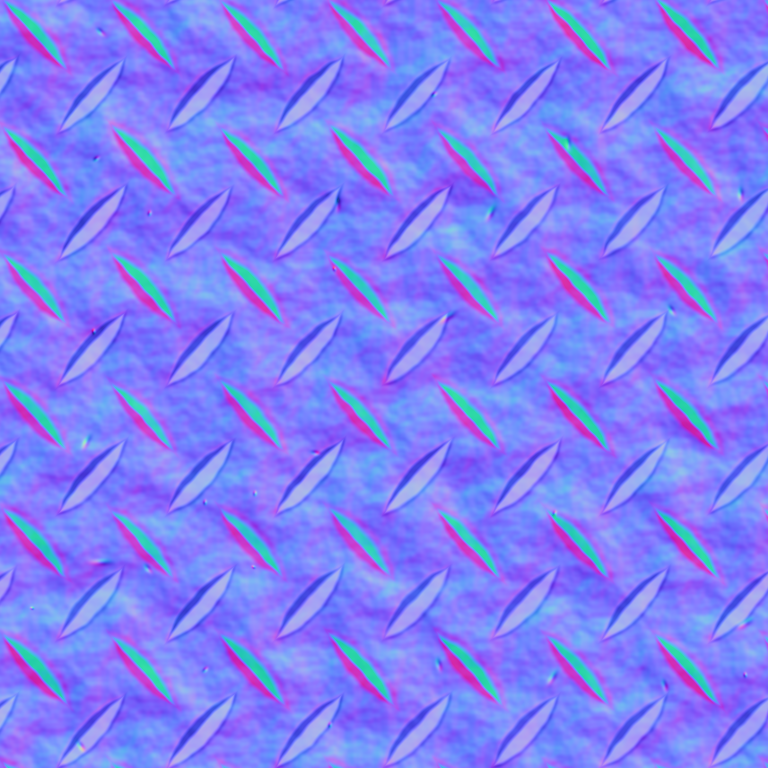
This texture map is drawn by a Shadertoy shader. Its source:

```glsl
// Tangent-space normal map of worn diamond tread plate: two interleaved grids
// of slanted lens-shaped bars over a lumpy metal sheet with a few small chips.
// Each part adds a red/green tilt; blue is rebuilt from the unit length.

vec2 hash2(vec2 p) {
    vec2 q = vec2(dot(p, vec2(127.1, 311.7)), dot(p, vec2(269.5, 183.3)));
    return fract(sin(q) * 43758.545);
}

float gradientDot(vec2 cell, vec2 corner, vec2 f) {
    float angle = 6.2832 * hash2(cell + corner).x;
    return dot(vec2(cos(angle), sin(angle)), f - corner);
}

float gradientNoise(vec2 p) {
    vec2 cell = floor(p), f = p - cell;
    vec2 s = f * f * f * (f * (f * 6.0 - 15.0) + 10.0);
    float low = mix(gradientDot(cell, vec2(0, 0), f), gradientDot(cell, vec2(1, 0), f), s.x);
    float high = mix(gradientDot(cell, vec2(0, 1), f), gradientDot(cell, vec2(1, 1), f), s.x);
    return mix(low, high, s.y);
}

// Height of the uneven sheet, from broad dents down to fine grain
float sheetHeight(vec2 p) {
    float height = 0.0, frequency = 11.0, amplitude = 0.013;
    for (int i = 0; i < 4; i++) {
        height += amplitude * gradientNoise(p * frequency + float(i) * 7.3);
        frequency *= 2.0;
        amplitude *= 0.4;
    }
    return height;
}

vec2 sheetTilt(vec2 p) {
    float h = sheetHeight(p), e = 0.002;
    vec2 slope = vec2(sheetHeight(p + vec2(e, 0)), sheetHeight(p + vec2(0, e))) - h;
    return slope / e * vec2(0.75, 1.1);
}

// Nearest bar: x along and y across in half sizes, z its strength
vec3 barSpace(vec2 p, vec2 origin, float slant) {
    vec2 spacing = vec2(0.1414, 0.1657);
    vec2 id = round((p - origin) / spacing);
    vec2 wear = hash2(id + slant * 19.0) - 0.5;
    vec2 q = p - origin - id * spacing - wear * 0.003;
    float along = dot(q, vec2(0.67, 0.74 * slant));
    float across = dot(q, vec2(-0.74 * slant, 0.67));
    return vec3(along / (0.061 + 0.004 * wear.x), across / (0.0142 + 0.002 * wear.y), 1.0 + 0.2 * wear.x);
}

float lensWidth(float u) {
    return (1.0 - u * u) * (1.0 + 0.25 * u * u);
}

float band(float x, float width) {
    return exp(-x * x / (width * width));
}

// Falling bars: sharp ridge between a green and a magenta face
vec2 fallingTilt(vec3 bar) {
    float upper = smoothstep(-0.32, 0.02, bar.y);
    float edge = abs(bar.y) - lensWidth(bar.x);
    float inside = smoothstep(0.3, -0.25, edge + 0.22 * upper);
    float face = mix(-0.93, 1.0, upper) * inside;
    float rim = 0.3 * band(edge - 0.2, 0.3) * upper + 0.14 * band(edge - 0.3, 0.4);
    return vec2(-0.65, 0.64) * bar.z * face + vec2(0.6, -0.5) * rim;
}

// Rising bars: dark upper flank, pale broad top, faint pink and blue rims
vec2 risingTilt(vec3 bar) {
    float width = lensWidth(bar.x);
    float edge = abs(bar.y) - width;
    float inside = smoothstep(0.18, -0.2, edge);
    float flank = smoothstep(-0.12, 0.3, bar.y - 0.25 * width);
    float upper = smoothstep(-0.3, 0.3, bar.y);
    vec2 face = mix(vec2(0.31, 0.3), vec2(-0.47, -0.42), flank) * inside * bar.z;
    vec2 rim = mix(vec2(-0.25, -0.22), vec2(0.16, -0.03), upper) * band(edge - 0.18, 0.2);
    float lowEnd = band(bar.x + 1.0, 0.16) * band(bar.y, 0.7);
    return face + rim + vec2(0.2, -0.18) * lowEnd;
}

// Sparse chips, each a tiny stretched bump in a hashed cell
vec2 chipTilt(vec2 p) {
    vec2 cell = floor(p * 13.0);
    vec2 kind = hash2(cell + 41.0);
    vec2 q = p - (cell + 0.25 + 0.5 * hash2(cell + 5.0)) / 13.0;
    float angle = 6.2832 * kind.y;
    q = mat2(cos(angle), sin(angle), -sin(angle), cos(angle)) * q;
    q /= mix(0.002, 0.005, kind.y) * vec2(1.0 + 1.2 * kind.y * kind.y, 0.8);
    return step(kind.x, 0.16) * vec2(-q.x, q.y) * exp(-dot(q, q)) * 1.1;
}

void mainImage(out vec4 fragColor, in vec2 fragCoord) {
    vec2 p = fragCoord / iResolution.y;

    // Slightly ragged outlines
    vec2 ragged = p + 0.002 * vec2(gradientNoise(p * 45.0), gradientNoise(p * 45.0 + 31.0));
    vec3 falling = barSpace(ragged, vec2(0.0456, 0.1276), -1.0);
    vec3 rising = barSpace(ragged, vec2(0.1191, 0.048), 1.0);

    // Bars are smoother than the sheet around them
    float edge = min(abs(falling.y) - lensWidth(falling.x), abs(rising.y) - lensWidth(rising.x));
    float roughness = mix(0.4, 1.0, smoothstep(-0.3, 0.3, edge));
    vec2 tilt = vec2(-0.01, 0.01) + sheetTilt(p) * roughness;
    tilt += fallingTilt(falling) + risingTilt(rising) + chipTilt(p);

    // Pack the unit normal into colour
    tilt /= max(1.0, length(tilt) / 0.95);
    vec3 normal = vec3(tilt, sqrt(1.0 - dot(tilt, tilt)));
    fragColor = vec4(0.5 + 0.5 * normal, 1.0);
}
```
